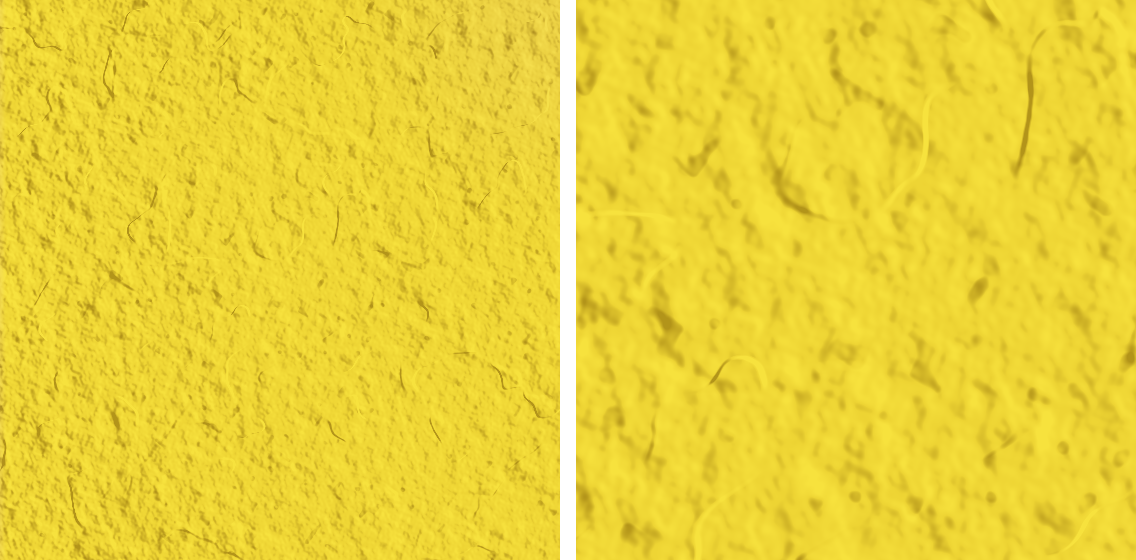
Left, the full canvas; right, a detail of the centre.
A WebGL 1 fragment shader for this texture:

```glsl
precision highp float;
// Rough yellow stucco: fine grain, ragged trowel ridges and small pits in raking light.
uniform vec2 u_resolution;

const vec3 SHADOW = vec3(0.70, 0.58, 0.10);
const vec3 PAINT = vec3(0.93, 0.83, 0.20);
const vec3 LIGHT = vec3(0.98, 0.90, 0.25);
const vec3 FADED = vec3(0.91, 0.80, 0.30);
const vec2 LIGHT_DIR = vec2(0.92, 0.39);
const float LIGHT_STEP = 0.003;   // relief sampling distance
const float GRAIN_SCALE = 45.0;   // coarsest grains per canvas height
const float GRAIN_HEIGHT = 2.9;
const float RIDGE_SCALE = 8.0;
const float RIDGE_HEIGHT = 1.7;
const float RIDGE_EDGE = 0.022;
const float PIT_SCALE = 62.0;
const float PIT_DEPTH = 0.55;
const float EXPOSURE = 0.10;

float hash(vec2 cell) {
  return fract(sin(dot(cell, vec2(127.1, 311.7))) * 43758.5453);
}

float noise(vec2 p) {
  vec2 cell = floor(p);
  vec2 f = fract(p);
  f = f * f * (3.0 - 2.0 * f);
  float low = mix(hash(cell), hash(cell + vec2(1.0, 0.0)), f.x);
  float high = mix(hash(cell + vec2(0.0, 1.0)), hash(cell + vec2(1.0, 1.0)), f.x);
  return mix(low, high, f.y);
}

vec2 turn(vec2 p) {
  return mat2(0.8, 0.6, -0.6, 0.8) * p;
}

// Three octaves of lumps, each turned to hide the lattice.
float grain(vec2 p) {
  float height = 0.0;
  float amplitude = GRAIN_HEIGHT;
  vec2 q = turn(p) * GRAIN_SCALE;
  for (int i = 0; i < 3; i++) {
    height += amplitude * noise(q);
    q = turn(q) * 2.07 + 17.3;
    amplitude *= 0.56;
  }
  return height;
}

// Broken steps along warped contours, kept only in scattered patches.
float ridges(vec2 p) {
  vec2 warp = vec2(noise(p * 34.0 + 5.0), noise(p * 34.0 + 41.0)) - 0.5;
  vec2 q = turn(p + warp * 0.024) * vec2(1.15, 0.9);
  float height = 0.0;
  float scale = RIDGE_SCALE;
  for (int i = 0; i < 2; i++) {
    float field = noise(q * scale + 3.7);
    float patches = smoothstep(0.50, 0.72, noise(p * scale * 1.3 + 23.0));
    height += patches * smoothstep(0.5 - RIDGE_EDGE, 0.5 + RIDGE_EDGE, field);
    scale *= 2.1;
    q = turn(q) + 7.1;
  }
  return height * RIDGE_HEIGHT;
}

float relief(vec2 p) {
  return grain(p) + ridges(p);
}

void main() {
  vec2 p = gl_FragCoord.xy / u_resolution.y;

  // Slopes facing the light brighten, the others fall into shade.
  float shade = relief(p) - relief(p + LIGHT_DIR * LIGHT_STEP);
  float roughness = mix(1.2, 0.85, smoothstep(0.0, 0.6, p.x));
  shade *= roughness;

  // Pits and slow unevenness of the coat.
  float pits = smoothstep(0.17, 0.05, noise(turn(p) * PIT_SCALE + 9.0));
  shade += EXPOSURE - PIT_DEPTH * pits;
  shade += 0.22 * (noise(p * 4.0 + 61.0) - 0.5);

  vec3 color = mix(PAINT, LIGHT, clamp(shade, 0.0, 0.8));
  color = mix(color, SHADOW, clamp(-shade, 0.0, 1.0));

  // Paint fades toward the upper right corner and the left rim.
  float fade = smoothstep(0.45, 0.0, distance(p, vec2(1.0, 1.0)));
  fade = max(fade, smoothstep(0.012, 0.0, p.x));
  color = mix(color, FADED * color / PAINT, 0.6 * fade);

  gl_FragColor = vec4(color, 1.0);
}
```
